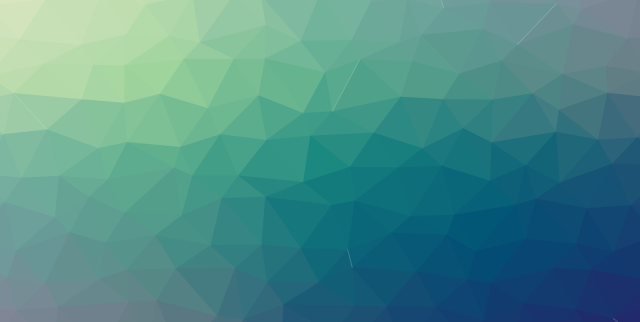
This background is drawn by a Shadertoy shader. Its source:

```glsl
// Low-poly triangle mesh shaded from pale green at upper left to navy at lower right.

const vec2 CELL_SIZE = vec2(0.142, 0.107);  // mesh spacing in canvas heights
const float JITTER = 0.31;                  // vertex wander, in cells
const float STAGGER = 0.5;                  // sideways shift of odd rows, in cells
const float TONE_SPREAD = 0.035;            // random gradient shift per triangle
const float SEAM_CHANCE = 0.03;             // share of cells with a light seam
const float SEAM_WIDTH = 0.0012;
const float SEAM_STRENGTH = 0.3;
const vec3 SEAM_COLOR = vec3(0.75, 0.88, 0.80);
const vec3 RAMP[5] = vec3[5](
    vec3(0.86, 0.90, 0.76),   // cream
    vec3(0.62, 0.83, 0.61),   // leaf green
    vec3(0.10, 0.53, 0.50),   // teal
    vec3(0.00, 0.32, 0.46),   // deep blue
    vec3(0.14, 0.15, 0.42));  // navy

vec2 hash22(vec2 p) {
    vec3 q = fract(p.xyx * vec3(0.1031, 0.1030, 0.0973));
    q += dot(q, q.yzx + 33.33);
    return fract((q.xx + q.yz) * q.zy);
}

float cross2(vec2 a, vec2 b) { return a.x * b.y - a.y * b.x; }

vec3 ramp(float t) {
    float s = clamp(t, 0.0, 1.0) * 4.0;
    int i = int(min(floor(s), 3.0));
    return mix(RAMP[i], RAMP[i + 1], s - float(i));
}

// Equal blend of a horizontal and a vertical ramp.
vec3 gradient(vec2 uv) { return 0.5 * (ramp(uv.x) + ramp(uv.y)); }

// Mesh vertex of a grid node, y pointing down.
vec2 meshVertex(vec2 node) {
    vec2 wander = (hash22(node + 41.0) * 2.0 - 1.0) * JITTER;
    wander.x += STAGGER * mod(node.y, 2.0);
    return (node + wander) * CELL_SIZE;
}

// Signed distance to the line a-b, positive on its left.
float lineSide(vec2 p, vec2 a, vec2 b) {
    return cross2(b - a, p - a) / length(b - a);
}

float segmentDistance(vec2 p, vec2 a, vec2 b) {
    vec2 d = b - a;
    return length(p - a - d * clamp(dot(p - a, d) / dot(d, d), 0.0, 1.0));
}

// True when the diagonal a-c lies inside the quad a-b-c-d.
bool splits(vec2 a, vec2 b, vec2 c, vec2 d) {
    return cross2(c - a, b - a) * cross2(c - a, d - a) < 0.0;
}

// Flat colour of a triangle, with its smooth coverage in alpha.
vec4 facet(vec2 p, vec2 a, vec2 b, vec2 c, float aspect, float pixel) {
    float inside = min(lineSide(p, a, b), min(lineSide(p, b, c), lineSide(p, c, a)));
    float cover = clamp(0.5 + inside / pixel, 0.0, 1.0);
    vec2 center = (a + b + c) / 3.0;
    vec2 shift = (hash22(floor(center * 900.0) + 7.0) - 0.5) * TONE_SPREAD;
    return vec4(gradient(center / vec2(aspect, 1.0) + shift) * cover, cover);
}

void mainImage(out vec4 fragColor, in vec2 fragCoord) {
    float pixel = 1.0 / iResolution.y;
    float aspect = iResolution.x * pixel;
    vec2 p = vec2(fragCoord.x, iResolution.y - fragCoord.y) * pixel;
    vec2 home = floor(p / CELL_SIZE);

    vec4 mesh = vec4(0.0);
    float seam = 0.0;
    for (int y = -1; y <= 1; y++) {
        for (int x = -2; x <= 1; x++) {
            vec2 cell = home + vec2(x, y);
            vec2 a = meshVertex(cell);
            vec2 b = meshVertex(cell + vec2(1.0, 0.0));
            vec2 c = meshVertex(cell + vec2(1.0, 1.0));
            vec2 d = meshVertex(cell + vec2(0.0, 1.0));

            // Split along the shorter diagonal that stays inside the quad.
            bool useAC = splits(a, b, c, d)
                && (!splits(b, c, d, a) || distance(a, c) < distance(b, d));
            if (!useAC) {
                vec2 first = a;
                a = b; b = c; c = d; d = first;
            }
            mesh += facet(p, a, b, c, aspect, pixel);
            mesh += facet(p, a, c, d, aspect, pixel);

            // A few diagonals show as hairline seams.
            float lit = step(hash22(cell + 113.0).x, SEAM_CHANCE);
            float gap = segmentDistance(p, a, c) - SEAM_WIDTH;
            seam = max(seam, lit * clamp(0.5 - gap / pixel, 0.0, 1.0));
        }
    }

    vec3 color = mesh.a > 0.0 ? mesh.rgb / mesh.a : gradient(p / vec2(aspect, 1.0));
    fragColor = vec4(mix(color, SEAM_COLOR, seam * SEAM_STRENGTH), 1.0);
}
```
